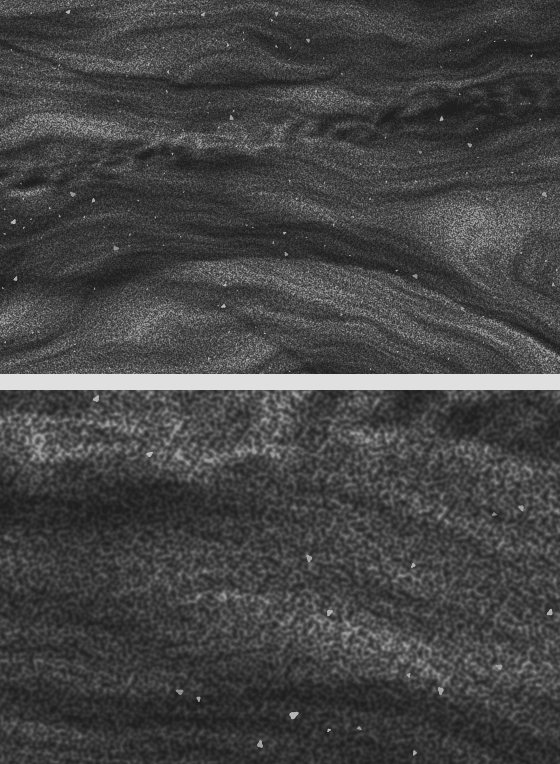
Top: the whole. Bottom: its middle third, enlarged.
Reproduce this texture procedurally as a Shadertoy shader.

```glsl
// Dark wet sand: wind and water drawn streaks, overlapping low dunes, a rippled
// band, fine grain and scattered pale pebbles. Every layer adds to one "tone"
// value, roughly normal around zero, which an exponential turns into grey.

const float MEDIAN_GREY = 0.25;
const float TONE_CONTRAST = 0.33;
const float PEBBLE_GREY = 0.74;

vec2 hash2(vec2 cell) {
    vec3 h = fract(cell.xyx * vec3(0.1031, 0.1030, 0.0973));
    h += dot(h, h.yzx + 33.33);
    return fract((h.xx + h.yz) * h.zy);
}

mat2 rotation(float angle) {
    float c = cos(angle), s = sin(angle);
    return mat2(c, s, -s, c);
}

float cornerSlope(vec2 cell, vec2 offset) {
    float angle = 6.2832 * hash2(cell).x;
    return dot(vec2(cos(angle), sin(angle)), offset);
}

float gradientNoise(vec2 p) {
    vec2 i = floor(p), f = p - i, e = vec2(0, 1);
    vec2 u = f * f * f * (f * (f * 6.0 - 15.0) + 10.0);
    float low = mix(cornerSlope(i, f), cornerSlope(i + e.yx, f - e.yx), u.x);
    float high = mix(cornerSlope(i + e, f - e), cornerSlope(i + 1.0, f - 1.0), u.x);
    return mix(low, high, u.y);
}

float fbm(vec2 p) {
    float sum = 0.0, gain = 1.0;
    for (int i = 0; i < 4; i++) {
        sum += gain * gradientNoise(p);
        p = p * 2.03 + 17.3;
        gain *= 0.5;
    }
    return sum;
}

// Soft elliptical patch, 1 at its centre.
float patchMask(vec2 p, vec2 centre, vec2 radius, float angle) {
    vec2 d = (p - centre) * rotation(angle) / radius;
    return exp(-dot(d, d));
}

// Height of a lopsided parabolic crest.
float archHeight(float x, vec2 peak, float leftBend, float rightBend) {
    float d = x - peak.x;
    return peak.y - d * d * (d < 0.0 ? leftBend : rightBend);
}

// Sheet of sand: sharp on top, fading with depth below its crest.
float sheet(float depth, float edge, float fade) {
    return smoothstep(-edge, edge, depth) * exp(-max(depth, 0.0) / fade);
}

float line(float d, float width) {
    return exp(-d * d / (width * width));
}

float duneTone(vec2 p) {
    float right = archHeight(p.x, vec2(0.68, 0.31), 0.4, 0.38) - p.y;
    float left = archHeight(p.x, vec2(0.38, 0.25), 0.25, 1.0) - p.y;
    float rightMask = smoothstep(0.38, 0.55, p.x) * smoothstep(0.02, -0.02, left);
    float tone = 1.3 * rightMask * sheet(right, 0.006, 0.13);
    tone += 1.0 * sheet(left, 0.012, 0.3);
    tone -= 1.1 * line(left - 0.025, 0.018) * smoothstep(0.4, 0.6, p.x);
    tone -= 1.0 * line(right + 0.02, 0.016) * smoothstep(0.75, 1.0, p.x);
    return tone;
}

float patchTone(vec2 p) {
    float tone = -1.7 * patchMask(p, vec2(0.14, 0.225), vec2(0.28, 0.04), 0.08);
    tone -= 0.9 * patchMask(p, vec2(0.25, 0.39), vec2(0.5, 0.08), 0.0);
    tone -= 0.8 * patchMask(p, vec2(1.05, 0.68), vec2(0.5, 0.09), 0.15);
    tone -= 0.8 * patchMask(p, vec2(1.3, 0.95), vec2(0.35, 0.12), -0.2);
    tone += 1.2 * patchMask(p, vec2(1.27, 0.39), vec2(0.3, 0.07), -0.15);
    tone += 0.8 * patchMask(p, vec2(0.85, 0.44), vec2(0.2, 0.03), -0.2);
    tone += 0.9 * patchMask(p, vec2(0.2, 0.67), vec2(0.4, 0.05), -0.05);
    tone += 0.9 * patchMask(p, vec2(0.85, 0.84), vec2(0.3, 0.022), 0.04);
    tone += 0.6 * patchMask(p, vec2(0.3, 0.87), vec2(0.35, 0.05), 0.12);
    float channel = p.y - 0.775 - 0.35 * (p.x - 0.55) * (p.x - 0.55);
    return tone - 1.4 * line(channel, 0.009) * smoothstep(1.0, 0.8, p.x);
}

// Pitted ripples along a band that climbs to the right.
float rippleTone(vec2 p) {
    float band = line(p.y - 0.52 - 0.155 * p.x, 0.055);
    vec2 q = rotation(-0.3) * p;
    float crest = 0.35 - abs(gradientNoise(q * vec2(13.0, 24.0)) * 1.6);
    return band * (2.2 * crest + 2.0 * gradientNoise(q * vec2(18.0, 34.0) + 5.0));
}

// Flow lines bend over the dunes low down and lie flat higher up.
float streakTone(vec2 p) {
    float bend = archHeight(p.x, vec2(0.6, 0.0), 0.25, 0.36);
    float flow = p.y - bend * smoothstep(0.52, 0.22, p.y);
    flow += 0.11 * fbm(p * vec2(1.4, 2.3) + 3.0);
    float broad = fbm(vec2(p.x * 1.8, flow * 13.0));
    float fine = fbm(vec2(p.x * 4.0, flow * 48.0) + 9.0);
    float groove = smoothstep(0.05, 0.0, abs(gradientNoise(vec2(p.x * 1.6, flow * 9.0) + 31.0)));
    return 1.9 * broad + 1.0 * fine - 0.35 * groove;
}

float grainTone(vec2 p) {
    vec2 q = rotation(0.6) * p;
    return 2.3 * gradientNoise(q * 240.0) + 1.3 * gradientNoise(q * 117.0 + 40.0);
}

// Coverage of irregular stones, at most one per grid cell.
float pebbles(vec2 p, float cells, float share, float radius, float pixel) {
    vec2 cell = floor(p * cells);
    vec2 place = hash2(cell + 71.0), kind = hash2(cell + 137.0);
    vec2 d = p - (cell + 0.25 + 0.5 * place) / cells;
    d = rotation(kind.y * 3.0) * d * vec2(0.85, 1.2);
    float size = radius * (0.5 + 0.5 * place.y);
    size *= 1.0 + 0.2 * sin(3.0 * atan(d.y, d.x + 1e-6) + 6.0 * place.x);
    float chance = share * (1.0 + 2.5 * gradientNoise(cell / cells * 4.0));
    float cover = smoothstep(0.6 * pixel, -0.6 * pixel, length(d) - size);
    return cover * step(kind.x, chance) * (0.65 + 0.35 * kind.y);
}

void mainImage(out vec4 fragColor, in vec2 fragCoord) {
    float pixel = 1.0 / iResolution.y;
    vec2 p = fragCoord * pixel;
    vec2 warped = p + 0.035 * vec2(fbm(p * 3.0), fbm(p * 3.0 + 50.0));

    float tone = duneTone(warped) + patchTone(warped) + rippleTone(warped);
    tone += streakTone(p) - 0.1;
    tone += grainTone(p) * (1.0 + 0.2 * clamp(tone, -1.0, 1.5));
    float grey = MEDIAN_GREY * exp(TONE_CONTRAST * clamp(tone, -2.2, 2.7));

    float stones = pebbles(p, 14.0, 0.11, 0.0065, pixel);
    stones = max(stones, pebbles(p, 42.0, 0.06, 0.0028, pixel));
    grey = mix(grey, PEBBLE_GREY, stones);
    fragColor = vec4(vec3(grey), 1.0);
}
```
